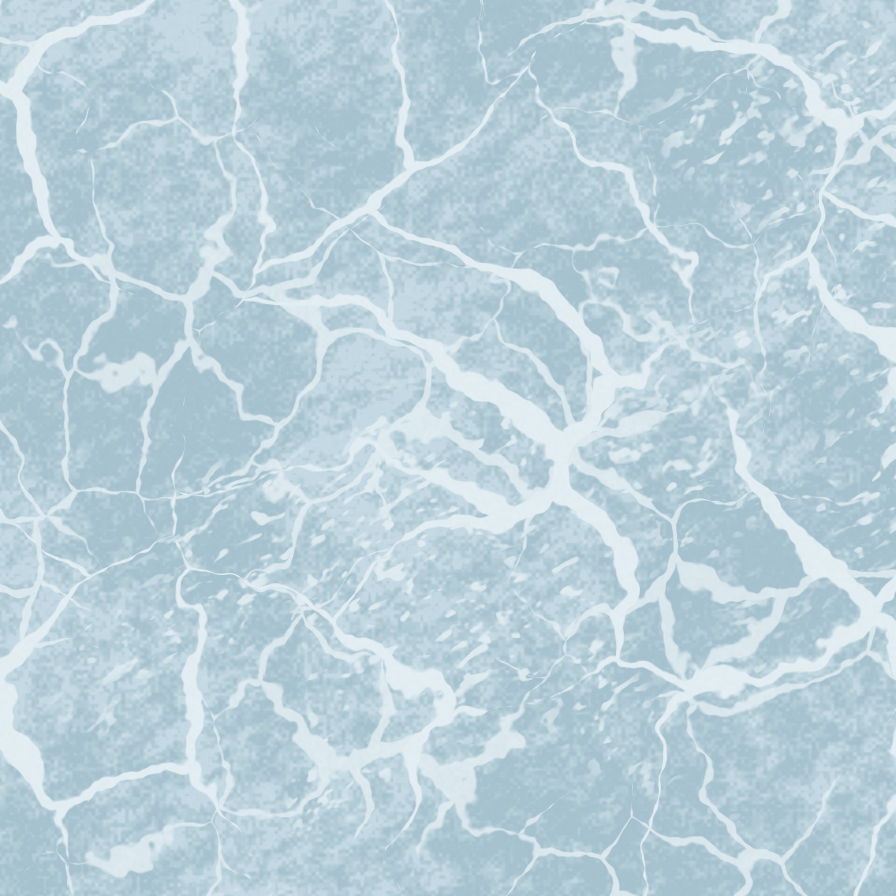
A three.js fragment shader for this texture:

```glsl
// Pale blue marble crossed by a branching net of whitish veins.
// Veins are warped Voronoi borders of changing width; layered value noise
// gives the mottled ground, and stretched noise gives patches of flecks.

varying vec2 vUv;

float hash(vec2 p) {
  vec3 q = fract(p.xyx * vec3(0.1031, 0.1030, 0.0973));
  q += dot(q, q.yzx + 33.33);
  return fract((q.x + q.y) * q.z);
}

vec2 hash2(vec2 p) {
  return vec2(hash(p + 11.7), hash(p + 53.1));
}

float noise(vec2 p) {
  vec2 i = floor(p), f = fract(p);
  f = f * f * (3.0 - 2.0 * f);
  return mix(mix(hash(i), hash(i + vec2(1.0, 0.0)), f.x),
             mix(hash(i + vec2(0.0, 1.0)), hash(i + 1.0), f.x), f.y);
}

float fbm(vec2 p) {
  float sum = 0.0, amp = 0.5;
  for (int k = 0; k < 5; k++) {
    sum += amp * noise(p);
    p = mat2(1.6, 1.2, -1.2, 1.6) * p + 4.3;
    amp *= 0.5;
  }
  return sum / 0.97;
}

// Distance to the nearest Voronoi border, in cell units
float borderDistance(vec2 p) {
  vec2 cell = floor(p), f = fract(p), nearest = vec2(0.0);
  float best = 9.0;
  for (int y = -1; y <= 1; y++)
  for (int x = -1; x <= 1; x++) {
    vec2 g = vec2(float(x), float(y));
    vec2 r = g + hash2(cell + g) - f;
    if (dot(r, r) < best) { best = dot(r, r); nearest = r; }
  }
  float border = 9.0;
  for (int y = -2; y <= 2; y++)
  for (int x = -2; x <= 2; x++) {
    vec2 g = vec2(float(x), float(y));
    vec2 r = g + hash2(cell + g) - f;
    vec2 gap = r - nearest;
    if (dot(gap, gap) > 0.0001)
      border = min(border, dot(0.5 * (r + nearest), normalize(gap)));
  }
  return border;
}

// Vein coverage; a negative half width leaves a gap in the net
float vein(float dist, float halfWidth) {
  return 1.0 - smoothstep(halfWidth - 0.0015, halfWidth + 0.002, dist);
}

void main() {
  vec2 p = vUv;

  // Bend the net broadly, then roughen it
  vec2 bend = vec2(fbm(p * 5.0 + 3.1), fbm(p * 5.0 + 41.7)) - 0.5;
  vec2 ripple = vec2(noise(p * 32.0), noise(p * 32.0 + 19.0)) - 0.5;
  vec2 q = p + 0.20 * bend + 0.010 * ripple;
  float ragged = 0.004 * (noise(p * 130.0) - 0.5);

  // Broad trunks and thin broken branches
  float trunkDist = borderDistance(q * 4.2 + 7.0) / 4.2 + ragged;
  float twigDist = borderDistance(q * 8.5 + 31.0) / 8.5 + ragged;
  float trunkWidth = 0.021 * (noise(p * 5.0 + 23.0) - 0.22);
  float twigWidth = 0.013 * (noise(p * 6.0 + 67.0) - 0.42);
  float veins = max(vein(trunkDist, trunkWidth), 0.85 * vein(twigDist, twigWidth));

  // Short slanted flecks gathered in patches
  vec2 slant = mat2(0.86, -0.5, 0.5, 0.86) * (p + 0.04 * bend + 0.012 * ripple);
  float patches = smoothstep(0.50, 0.66, fbm(p * 3.2 + 88.0));
  float flecks = patches * smoothstep(0.60, 0.78,
    0.65 * noise(slant * vec2(55.0, 115.0)) + 0.35 * noise(slant * vec2(130.0, 210.0)));

  // Mottled ground with fine grain and pale halos beside the veins
  float tone = 0.5 * fbm(p * 5.0 + 12.0) + 0.25 * noise(slant * vec2(45.0, 80.0))
             + 0.25 * noise(p * 240.0);
  float halo = smoothstep(-0.001, 0.004, trunkWidth) * exp(-max(trunkDist, 0.0) * 75.0);
  tone += 0.10 * halo + 0.05 * patches - 0.02;

  vec3 deepBlue = vec3(0.65, 0.76, 0.81);
  vec3 midBlue = vec3(0.70, 0.80, 0.84);
  vec3 paleBlue = vec3(0.77, 0.85, 0.89);
  vec3 veinWhite = vec3(0.885, 0.93, 0.95);
  vec3 color = mix(deepBlue, midBlue, smoothstep(0.40, 0.55, tone));
  color = mix(color, paleBlue, smoothstep(0.53, 0.68, tone));
  color = mix(color, veinWhite, max(veins, 0.9 * flecks));
  color += 0.012 * (noise(p * 300.0 + 5.0) - 0.5);

  gl_FragColor = vec4(color, 1.0);
}
```
